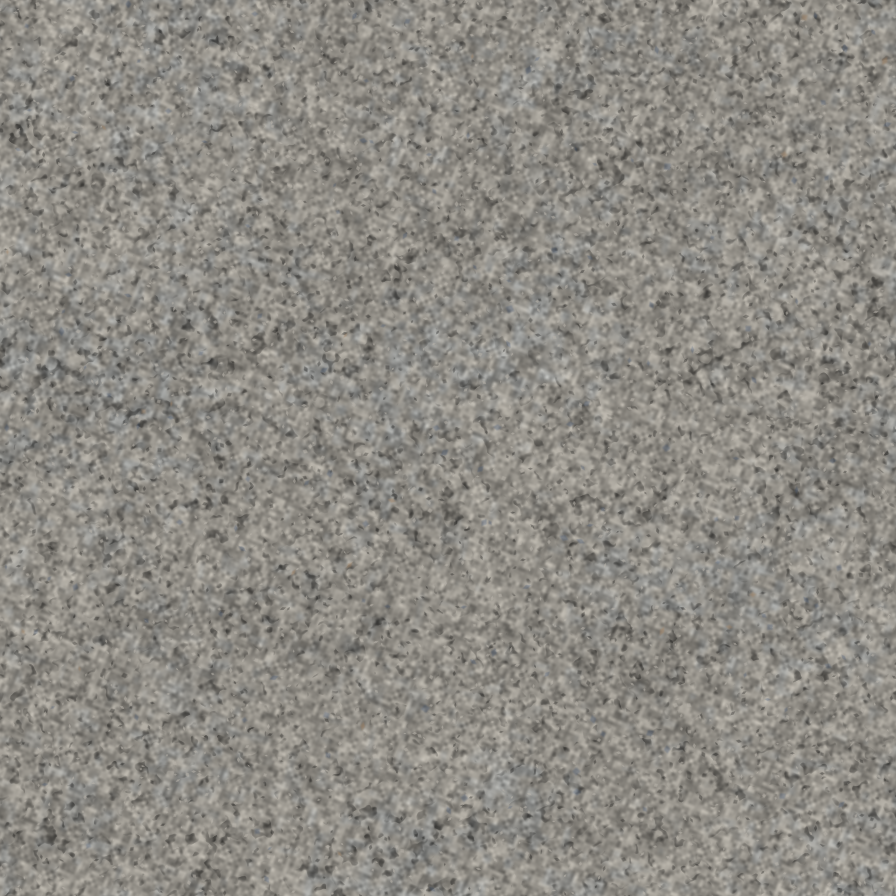
A Shadertoy shader for this texture:

```glsl
// Weathered grey concrete: fine sandy grain, dark pits, pale and slate-blue grit.

const vec3 WARM_GREY = vec3(1.026, 1.0, 0.947);
const vec3 COOL_GREY = vec3(0.990, 1.0, 0.990);
const vec3 PALE_GRIT = vec3(0.73, 0.71, 0.675);
const vec3 SLATE_BLUE = vec3(0.37, 0.41, 0.47);
const vec3 OCHRE = vec3(0.64, 0.52, 0.40);

// Two random values in 0..1 for a cell
vec2 hash22(vec2 p) {
    vec3 q = fract(vec3(p.xyx) * vec3(0.1031, 0.1030, 0.0973));
    q += dot(q, q.yzx + 33.33);
    return fract((q.xx + q.yz) * q.zy);
}

vec2 rotate(vec2 p, float angle) {
    float c = cos(angle), s = sin(angle);
    return vec2(c * p.x - s * p.y, s * p.x + c * p.y);
}

// Value noise in 0..1; the seed also turns the lattice to hide its axes
float noise(vec2 uv, float frequency, float seed) {
    vec2 p = rotate(uv, seed) * frequency + seed * 37.0 + 500.0;
    vec2 cell = floor(p), f = fract(p);
    f = f * f * (3.0 - 2.0 * f);
    float low = mix(hash22(cell).x, hash22(cell + vec2(1, 0)).x, f.x);
    float high = mix(hash22(cell + vec2(0, 1)).x, hash22(cell + vec2(1, 1)).x, f.x);
    return mix(low, high, f.y);
}

float signedNoise(vec2 uv, float frequency, float seed) {
    return noise(uv, frequency, seed) - 0.5;
}

// Coverage of scattered, softly angular grains, at most one per cell
float grit(vec2 uv, float frequency, float share, float radius, float seed) {
    vec2 p = rotate(uv, seed) * frequency + seed * 53.0 + 500.0;
    float edge = 0.14 + frequency / iResolution.y;
    float cover = 0.0;
    for (int y = -1; y <= 1; y++) {
        for (int x = -1; x <= 1; x++) {
            vec2 cell = floor(p) + vec2(x, y);
            vec2 place = hash22(cell);
            vec2 trait = hash22(cell + 71.7);
            vec2 d = rotate(p - cell - place, trait.y * 6.283);
            d.y *= 1.0 + place.x;
            float size = radius * mix(0.45, 1.0, place.y);
            float shape = max(length(d), 0.85 * (abs(d.x) + abs(d.y)));
            float grain = 1.0 - smoothstep(size - edge * 0.5, size + edge * 0.5, shape);
            cover = max(cover, grain * step(trait.x, share));
        }
    }
    return cover;
}

// Brightness of the cement, from broad stains down to single sand grains
float cementTone(vec2 uv) {
    float tone = 0.560;
    tone += 0.026 * signedNoise(uv, 6.0, 1.3);
    tone += 0.032 * signedNoise(uv, 21.0, 2.1);
    tone += 0.065 * signedNoise(uv, 58.0, 0.6);
    tone += 0.150 * signedNoise(uv, 125.0, 2.7);
    tone += 0.215 * signedNoise(uv, 235.0, 0.4);
    return tone;
}

// Small ragged pits, a little denser in some areas
float pits(vec2 uv) {
    vec2 bend = vec2(signedNoise(uv, 210.0, 1.7), signedNoise(uv, 210.0, 2.4));
    float cluster = 0.17 * signedNoise(uv, 17.0, 0.9) + 0.12 * signedNoise(uv, 50.0, 2.0);
    float pit = noise(uv + 0.005 * bend, 145.0, 1.1) + cluster;
    return smoothstep(0.65, 1.0, pit);
}

void mainImage(out vec4 fragColor, in vec2 fragCoord) {
    vec2 uv = fragCoord / iResolution.y;

    // Cement with faint warm and cool patches
    float tone = cementTone(uv) - 0.17 * pits(uv);
    float hue = 0.5 + 0.5 * signedNoise(uv, 11.0, 1.9) + 0.9 * signedNoise(uv, 85.0, 0.2);
    vec3 color = tone * mix(WARM_GREY, COOL_GREY, smoothstep(0.4, 1.15, hue));

    // Pale sand and little holes
    color = mix(color, PALE_GRIT, 0.55 * grit(uv, 100.0, 0.18, 0.27, 0.7));
    color *= 1.0 - 0.30 * grit(uv, 80.0, 0.10, 0.25, 2.2);

    // Sparse coloured stones
    float slate = grit(uv, 48.0, 0.06, 0.22, 1.5);
    color = mix(color, SLATE_BLUE + 0.6 * (tone - 0.55), 0.55 * slate);
    color = mix(color, OCHRE, 0.5 * grit(uv, 34.0, 0.008, 0.15, 2.9));

    fragColor = vec4(clamp(color, 0.0, 1.0), 1.0);
}
```
